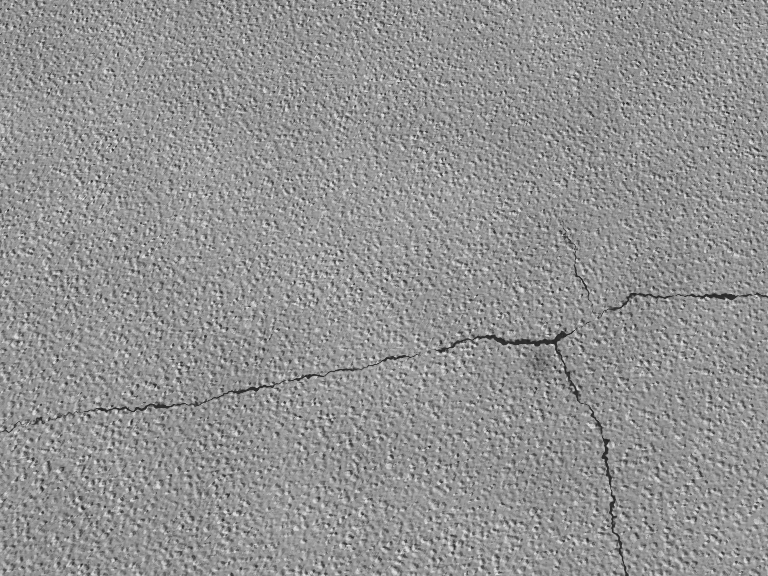
A Shadertoy shader for this texture:

```glsl
// Sunlit grey asphalt with a forked crack. Jittered stones and gradient noise
// form a height field, shaded by its slope along a low raking sun; the cracks
// are line segments, bent and broken up by several octaves of noise.

const vec2 SUN_DIR = vec2(-0.82, -0.57);
const float BASE_TONE = 0.583;
const float CRACK_TONE = 0.13;

vec2 hash22(vec2 p) {
    vec3 a = fract(p.xyx * vec3(0.1031, 0.1030, 0.0973));
    a += dot(a, a.yzx + 33.33);
    return fract((a.xx + a.yz) * a.zy);
}

float cornerSlope(vec2 cell, vec2 offset) {
    return dot(hash22(cell) * 2.0 - 1.0, offset);
}

float gradientNoise(vec2 p) {
    vec2 i = floor(p), f = fract(p);
    vec2 u = f * f * f * (f * (f * 6.0 - 15.0) + 10.0);
    vec2 e = vec2(1.0, 0.0);
    float low = mix(cornerSlope(i, f), cornerSlope(i + e.xy, f - e.xy), u.x);
    float high = mix(cornerSlope(i + e.yx, f - e.yx), cornerSlope(i + e.xx, f - e.xx), u.x);
    return mix(low, high, u.y);
}

vec2 noisePair(vec2 p) {
    return vec2(gradientNoise(p), gradientNoise(p + 57.3));
}

// Stones scattered one per cell: x is height, y is a random tint
vec2 stones(vec2 p) {
    vec2 cell = floor(p);
    vec2 top = vec2(0.0);
    for (int j = -1; j <= 1; j++) {
        for (int i = -1; i <= 1; i++) {
            vec2 id = cell + vec2(i, j);
            vec2 jitter = hash22(id);
            vec2 kind = hash22(id + 91.7);
            float radius = mix(0.22, 0.60, kind.x);
            float d = length(p - id - jitter) / radius;
            float h = mix(0.25, 1.0, kind.y) * (1.0 - smoothstep(0.35, 1.0, d));
            if (h > top.x) top = vec2(h, fract(kind.x * 7.0 + kind.y * 13.0));
        }
    }
    return top;
}

// Coarse angular stones, fine grit and rough binder
float roadHeight(vec2 p) {
    vec2 bent = p + 0.30 * noisePair(p * 1.3) + 0.22 * noisePair(p * 2.7);
    return stones(bent).x + 0.35 * stones(bent * 1.8 + 19.0).x
         + 0.35 * gradientNoise(p * 1.9);
}

// Ground coordinates: grain grows towards the viewer at the bottom
vec2 groundPlane(vec2 uv) {
    float density = 76.0 + 30.0 * uv.y;
    return vec2((uv.x - 0.667) * density, 1.04 * uv.y * (76.0 + 15.0 * uv.y));
}

float crackLine(vec2 p, vec2 a, vec2 b, float widthA, float widthB, float soft) {
    vec2 pa = p - a, ba = b - a;
    float t = clamp(dot(pa, ba) / dot(ba, ba), 0.0, 1.0);
    float ragged = 0.85 + 1.7 * gradientNoise(p * 13.0) + 1.3 * gradientNoise(p * 55.0);
    float width = mix(widthA, widthB, t) * ragged;
    return 1.0 - smoothstep(width - soft, width + soft, length(pa - ba * t));
}

// One long crack across, with a branch down and a faint one up
float cracks(vec2 uv, float soft) {
    vec2 p = uv + 0.020 * noisePair(uv * 8.0) + 0.014 * noisePair(uv * 27.0)
           + 0.009 * noisePair(uv * 70.0) + 0.004 * noisePair(uv * 160.0);
    vec2 west = vec2(0.30, 0.295), middle = vec2(0.55, 0.347), shelf = vec2(0.85, 0.411);
    vec2 fork = vec2(0.953, 0.408), bend = vec2(1.120, 0.493);
    vec2 knee = vec2(1.045, 0.250), sprout = vec2(1.024, 0.452);
    float m = crackLine(p, vec2(-0.02, 0.262), west, 0.0012, 0.0024, soft);
    m = max(m, crackLine(p, west, middle, 0.0020, 0.0024, soft));
    m = max(m, crackLine(p, middle, shelf, 0.0022, 0.0020, soft));
    m = max(m, crackLine(p, shelf, fork, 0.0036, 0.0040, soft));
    m = max(m, crackLine(p, fork, bend, 0.0026, 0.0020, soft));
    m = max(m, crackLine(p, bend, vec2(1.36, 0.486), 0.0026, 0.0030, soft));
    m = max(m, crackLine(p, fork, knee, 0.0024, 0.0025, soft));
    m = max(m, crackLine(p, knee, vec2(1.092, -0.02), 0.0027, 0.0018, soft));
    return max(m, crackLine(p, sprout, vec2(0.976, 0.627), 0.0021, 0.0004, soft));
}

float smudge(vec2 uv, vec2 center, float radius) {
    vec2 d = (uv - center) / radius;
    return exp(-dot(d, d));
}

void mainImage(out vec4 fragColor, in vec2 fragCoord) {
    vec2 uv = fragCoord / iResolution.y;
    float soft = 0.8 / iResolution.y;
    vec2 ground = groundPlane(uv);

    // Slope shading, with shadows deeper than highlights
    vec2 reach = SUN_DIR * 0.2;
    float lit = roadHeight(ground - reach) - roadHeight(ground + reach);
    lit *= 1.0 + 0.35 * gradientNoise(uv * 9.0);
    float tone = BASE_TONE + lit * (lit > 0.0 ? 0.24 : 0.31);

    // Scattered pale stones and broad wear
    vec2 pale = stones(ground * 0.8 + 43.0);
    tone += 0.12 * smoothstep(0.90, 0.94, pale.y) * smoothstep(0.1, 0.5, pale.x);
    tone += 0.05 * gradientNoise(uv * 2.3) + 0.04 * gradientNoise(uv * 7.0);
    tone -= 0.13 * smudge(uv, vec2(0.937, 0.372), 0.020);
    tone -= 0.12 * smudge(uv, vec2(0.125, 0.578), 0.010);

    // Sunlit lip, then the dark gap
    tone += 0.05 * cracks(uv + vec2(0.0, 0.005), soft);
    tone = mix(clamp(tone, 0.16, 0.86), CRACK_TONE, 0.9 * cracks(uv, soft));
    fragColor = vec4(vec3(tone), 1.0);
}
```
